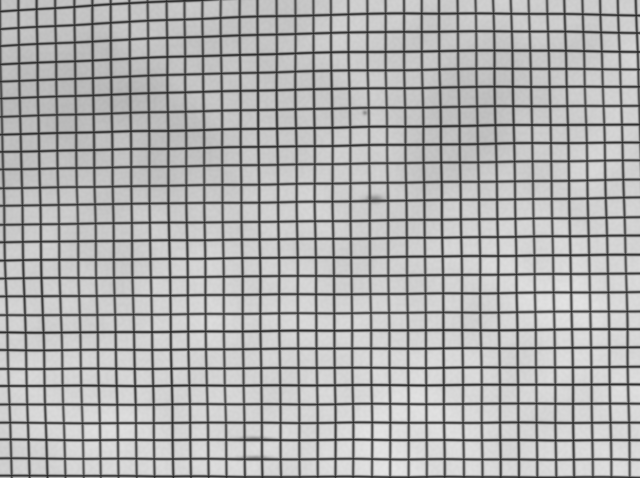
This pattern is drawn by a Shadertoy shader. Its source:

```glsl
// Hand-ruled square grid on unevenly lit grey paper, about 35 columns by 26 rows.
// The plane is gently bent, ruled with soft Gaussian strokes that vary per line,
// then laid over paper shaded by gradient noise, broad shadows and small smudges.

const float COLUMN_PITCH = 0.0382;   // fractions of the canvas height
const float ROW_PITCH = 0.0387;
const float STROKE_RADIUS = 0.073;   // fraction of a cell
const float INK_GREY = 0.20;
const float PAPER_GREY = 0.825;

float hash1(float n) {
    return fract(sin(n * 127.1) * 4375.85);
}

vec2 randomGradient(vec2 cell) {
    float angle = 6.2832 * hash1(dot(cell, vec2(1.0, 57.3)) + 0.37);
    return vec2(cos(angle), sin(angle));
}

// Gradient noise, roughly -0.7 to 0.7
float gradientNoise(vec2 p) {
    vec2 i = floor(p), f = p - i;
    vec2 w = f * f * f * (f * (f * 6.0 - 15.0) + 10.0);
    vec2 e = vec2(1.0, 0.0);
    float a = dot(randomGradient(i), f);
    float b = dot(randomGradient(i + e.xy), f - e.xy);
    float c = dot(randomGradient(i + e.yx), f - e.yx);
    float d = dot(randomGradient(i + e.xx), f - e.xx);
    return mix(mix(a, b, w.x), mix(c, d, w.x), w.y);
}

// Soft elliptical spot, 1 at its centre
float softSpot(vec2 p, vec2 centre, vec2 radius) {
    vec2 q = (p - centre) / radius;
    return exp(-dot(q, q));
}

// Maps the canvas to cell coordinates; rulings lie on whole numbers
vec2 bentGrid(vec2 p) {
    float x = p.x * (1.0 + 0.02 * p.y * p.y) + 0.0105
            + p.y * (0.0105 + 0.037 * p.x * p.x);
    float lift = p.x * max(p.y, 0.0);
    float y = p.y - 0.0104 * p.x - 0.026 * p.x * p.y + 0.168 * lift * lift;
    vec2 cell = vec2(x / COLUMN_PITCH, y / ROW_PITCH - 0.6 * p.y * p.y);
    vec2 wobble = vec2(gradientNoise(p * 7.0), gradientNoise(p * 7.0 + 31.0));
    return cell + 0.05 * wobble;
}

// Coverage of the nearest ruling, with small shifts and weight changes per line
float ruling(float coord, float footprint, float seed, float radius) {
    float id = round(coord);
    float shift = 0.07 * (hash1(id + seed) - 0.5);
    float weight = 0.91 + 0.14 * hash1(id + seed + 40.5);
    float dist = coord - id - shift;
    float spread = radius * radius + footprint * footprint / 6.0;
    return weight * radius * inversesqrt(spread) * exp(-dist * dist / spread) * 1.04;
}

// Paper brightness: light falloff, cloudy blotches and fine grain
float paperTone(vec2 p) {
    float tone = PAPER_GREY - 0.055 * p.y + 0.025 * p.x;
    tone += 0.05 * gradientNoise(p * 4.0 + 5.0);
    tone += 0.03 * gradientNoise(p * 11.0 + 17.0);
    tone += 0.02 * gradientNoise(p * 120.0);
    tone -= 0.065 * softSpot(p, vec2(-0.45, 0.27), vec2(0.32, 0.22));
    tone -= 0.06 * softSpot(p, vec2(0.28, 0.25), vec2(0.22, 0.16));
    return tone;
}

// Small grey smudges left on the sheet
float smudges(vec2 p) {
    float mark = 0.22 * softSpot(p, vec2(0.115, 0.084), vec2(0.018, 0.008));
    mark += 0.25 * softSpot(p, vec2(0.094, 0.264), vec2(0.005));
    for (float i = 0.0; i < 2.0; i++) {
        vec2 centre = vec2(-0.136, -0.418 - 0.04 * i);
        mark += 0.22 * softSpot(p, centre, vec2(0.032, 0.005));
    }
    return mark;
}

void mainImage(out vec4 fragColor, in vec2 fragCoord) {
    vec2 p = (fragCoord - 0.5 * iResolution.xy) / iResolution.y;
    vec2 cell = bentGrid(p);
    vec2 footprint = fwidth(cell);

    // Rulings: rows are a little darker than columns
    float fade = 1.0 + 0.14 * gradientNoise(p * 5.0 + 71.0);
    float columns = 0.88 * fade * ruling(cell.x, footprint.x, 3.0, STROKE_RADIUS * 1.06);
    float rows = ruling(cell.y, footprint.y, 90.0, STROKE_RADIUS);
    float ink = max(columns, rows) + 0.15 * min(columns, rows);

    // Paper, smudges and ink
    float paper = paperTone(p) - smudges(p);
    float grey = mix(paper, INK_GREY, min(ink, 1.05));
    fragColor = vec4(vec3(clamp(grey, 0.0, 1.0)), 1.0);
}
```
